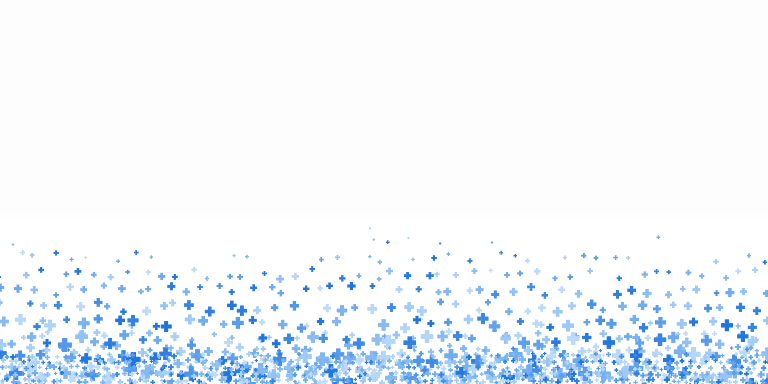
Write a Shadertoy shader that draws this background.

```glsl
// Blue plus signs scattered along the lower part of a near-white canvas.

const vec3 PALE_BLUE = vec3(0.74, 0.86, 0.98);
const vec3 MID_BLUE = vec3(0.43, 0.67, 0.94);
const vec3 DEEP_BLUE = vec3(0.13, 0.46, 0.87);

float hash(vec2 p, float seed) {
    vec3 q = fract(vec3(p.xyx + seed * 7.31) * vec3(0.1031, 0.1030, 0.0973));
    q += dot(q, q.yzx + 33.33);
    return fract((q.x + q.y) * q.z);
}

// Signed distance to a plus with the given half width.
float plusDistance(vec2 p, float halfWidth) {
    p = abs(p);
    if (p.y > p.x) p = p.yx;
    float rounding = halfWidth * 0.1;
    vec2 d = p - vec2(halfWidth, halfWidth * 0.37) + rounding;
    return length(max(d, 0.0)) + min(max(d.x, d.y), 0.0) - rounding;
}

vec3 blueTone(float t) {
    vec3 light = mix(PALE_BLUE, MID_BLUE, smoothstep(0.0, 0.55, t));
    return mix(light, DEEP_BLUE, smoothstep(0.5, 0.95, t));
}

// Jittered brick grid of pluses, thinning out from low to high.
vec3 scatter(vec3 base, vec2 uv, float cell, float low, float high,
             float bigSize, float smallSize, float fill, float paleness, float seed) {
    float pixel = 1.0 / iResolution.y;
    vec2 home = floor(uv / cell);
    vec3 color = base;
    for (int j = -1; j <= 1; j++) {
        for (int i = -1; i <= 1; i++) {
            vec2 id = home + vec2(float(i), float(j));
            vec2 jitter = vec2(hash(id, seed), hash(id, seed + 1.0)) - 0.5;
            float stagger = 0.5 * mod(id.y, 2.0);
            vec2 center = (id + 0.5 + 0.62 * jitter + vec2(stagger - 0.25, 0.0)) * cell;
            float rise = clamp((center.y - low) / (high - low), 0.0, 1.0);
            float keep = fill * (1.0 - smoothstep(0.55, 1.0, rise));
            if (center.y > high || hash(id, seed + 2.0) > keep) continue;
            float size = mix(bigSize, smallSize, rise) * mix(0.65, 1.15, hash(id, seed + 3.0));
            float tone = hash(id, seed + 4.0) * paleness;
            float d = plusDistance(uv - center, size);
            float cover = 1.0 - smoothstep(-0.5 * pixel, 0.5 * pixel, d);
            color = mix(color, blueTone(tone), cover);
        }
    }
    return color;
}

void mainImage(out vec4 fragColor, in vec2 fragCoord) {
    vec2 uv = fragCoord / iResolution.y;

    // Backdrop: white, a touch greyer toward the top
    vec3 color = vec3(mix(1.0, 0.991, smoothstep(0.40, 0.48, uv.y)));

    // Pale filler low down, then the main field that shrinks with height
    if (uv.y < 0.2)
        color = scatter(color, uv, 0.036, 0.05, 0.18, 0.012, 0.007, 0.7, 0.5, 11.0);
    if (uv.y < 0.46)
        color = scatter(color, uv - vec2(0.0, 0.05), 0.043, 0.04, 0.375,
                        0.0165, 0.0025, 0.93, 1.0, 23.0);

    // Dense fine band along the bottom edge
    if (uv.y < 0.12)
        color = scatter(color, uv, 0.0165, 0.0, 0.105, 0.0072, 0.006, 0.92, 0.95, 37.0);

    fragColor = vec4(color, 1.0);
}
```
